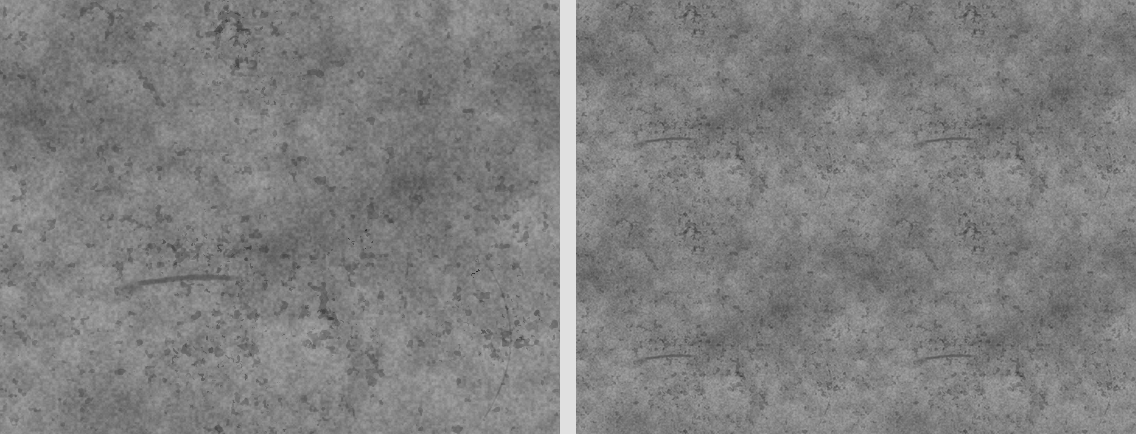
Left, the tile; right, the same tile 2 across and 2 down.
Write a Shadertoy shader that draws this texture.

```glsl
// Tileable worn grey concrete with soft stains, clustered dark specks, a smear and a hairline crack

float hash(vec2 cell, float seed) {
    uvec3 v = uvec3(ivec3(vec3(cell, seed))) * 1664525u + 1013904223u;
    v.x += v.y * v.z; v.y += v.z * v.x; v.z += v.x * v.y;
    v ^= v >> 16u;
    v.x += v.y * v.z;
    return float(v.x >> 8u) * exp2(-24.0);
}

// Value noise that wraps after a whole number of cells
float noise(vec2 uv, vec2 cells, float seed) {
    vec2 p = uv * cells + 0.37 * seed;
    vec2 i = floor(p), f = p - i;
    f = f * f * f * (f * (f * 6.0 - 15.0) + 10.0);
    vec2 a = mod(i, cells), b = mod(i + 1.0, cells);
    return mix(mix(hash(a, seed), hash(vec2(b.x, a.y), seed), f.x),
               mix(hash(vec2(a.x, b.y), seed), hash(b, seed), f.x), f.y);
}

float fbm(vec2 uv, vec2 cells, int octaves, float seed) {
    float sum = 0.0, total = 0.0, amp = 1.0;
    for (int k = 0; k < octaves; k++) {
        sum += amp * noise(uv, cells, seed + float(k));
        total += amp;
        amp *= 0.6;
        cells *= 2.0;
    }
    return sum / total;
}

// Shortest offset on the wrapping canvas
vec2 wrapOffset(vec2 uv, vec2 centre) {
    return fract(uv - centre + 0.5) - 0.5;
}

float blot(vec2 uv, vec2 centre, vec2 size) {
    vec2 d = wrapOffset(uv, centre) / size;
    return exp(-dot(d, d));
}

// Ragged round specks, one candidate per cell, kept where density allows
float specks(vec2 uv, vec2 cells, float density, float seed) {
    vec2 ragged = vec2(fbm(uv, cells * 2.0, 2, seed + 5.0), fbm(uv, cells * 2.0, 2, seed + 9.0));
    vec2 p = uv * cells + 0.9 * (ragged - 0.5);
    vec2 home = floor(p);
    float mask = 0.0;
    for (int y = -1; y <= 1; y++)
    for (int x = -1; x <= 1; x++) {
        vec2 cell = home + vec2(x, y), id = mod(cell, cells);
        vec2 centre = cell + 0.2 + 0.6 * vec2(hash(id, seed), hash(id, seed + 1.0));
        float present = smoothstep(0.0, 0.08, density - hash(id, seed + 2.0));
        float radius = mix(0.14, 0.36, hash(id, seed + 3.0)) * present;
        float spot = 1.0 - smoothstep(radius * 0.6, radius + 0.04, length(p - centre));
        mask = max(mask, spot * present * mix(0.4, 1.0, hash(id, seed + 4.0)));
    }
    return mask;
}

void mainImage(out vec4 fragColor, in vec2 fragCoord) {
    vec2 uv = fragCoord / iResolution.xy;
    float pixel = 1.0 / iResolution.x;

    // Cloudy base, mottling and fine grain
    float cloud = fbm(uv, vec2(5.0, 4.0), 4, 11.0);
    float mottle = fbm(uv, vec2(26.0, 20.0), 4, 23.0);
    float grain = fbm(uv, vec2(180.0, 140.0), 2, 37.0);
    float grey = 0.51 + 0.17 * (cloud - 0.5) + 0.15 * (mottle - 0.5) + 0.15 * (grain - 0.5);

    // Broad damp and bleached areas, with uneven borders
    vec2 drift = uv + 0.06 * (vec2(cloud, fbm(uv, vec2(8.0, 6.0), 3, 41.0)) - 0.5);
    grey -= 0.065 * blot(drift, vec2(0.75, 0.62), vec2(0.10, 0.20));
    grey -= 0.055 * blot(drift, vec2(0.51, 0.45), vec2(0.13, 0.06));
    grey -= 0.055 * blot(drift, vec2(0.02, 0.38), vec2(0.11, 0.03));
    grey -= 0.035 * blot(drift, vec2(0.97, 0.83), vec2(0.12, 0.10));
    grey -= 0.030 * blot(drift, vec2(0.07, 0.76), vec2(0.09, 0.12));
    grey += 0.025 * blot(drift, vec2(0.42, 0.72), vec2(0.16, 0.20));
    grey += 0.030 * blot(drift, vec2(0.47, 0.15), vec2(0.22, 0.15));

    // Where the specks gather
    float cluster = 0.9 * blot(uv, vec2(0.40, 0.92), vec2(0.05, 0.06))
                  + 0.4 * blot(uv, vec2(0.47, 0.79), vec2(0.11, 0.14))
                  + 0.7 * blot(uv, vec2(0.60, 0.28), vec2(0.09, 0.08))
                  + 0.7 * blot(uv, vec2(0.38, 0.41), vec2(0.14, 0.06))
                  + 0.6 * blot(uv, vec2(0.42, 0.17), vec2(0.11, 0.17))
                  + 0.7 * blot(uv, vec2(0.88, 0.25), vec2(0.09, 0.07))
                  + 0.5 * blot(uv, vec2(0.65, 0.43), vec2(0.07, 0.06))
                  + 0.5 * blot(uv, vec2(0.93, 0.42), vec2(0.07, 0.05))
                  + 0.5 * blot(uv, vec2(0.02, 0.26), vec2(0.04, 0.05));
    float patchy = smoothstep(0.3, 0.7, fbm(uv, vec2(13.0, 10.0), 3, 53.0));
    float density = 0.03 + cluster * mix(0.2, 0.9, patchy);

    // Ragged flecks below, rounder specks of three sizes above
    float fleck = fbm(uv, vec2(58.0, 45.0), 3, 61.0) + 0.22 * min(density, 0.8);
    grey *= 1.0 - 0.20 * smoothstep(0.68, 0.80, fleck);
    float dark = specks(uv, vec2(34.0, 26.0), density * 0.45, 71.0);
    dark = max(dark, specks(uv, vec2(62.0, 48.0), density * 0.5, 91.0));
    dark = max(dark, 0.8 * specks(uv, vec2(112.0, 86.0), density * 0.45 + 0.03, 111.0));
    grey *= 1.0 - 0.34 * dark;

    // Bent smear with a blotted end
    vec2 s = wrapOffset(uv, vec2(0.33, 0.355));
    float bend = s.y - 0.006 + 0.7 * (s.x - 0.06) * (s.x - 0.06) + 0.008 * (mottle - 0.5);
    float smear = (1.0 - smoothstep(0.003, 0.009, abs(bend))) * (1.0 - smoothstep(0.075, 0.1, abs(s.x)));
    smear = max(smear, 0.8 * blot(drift, vec2(0.24, 0.338), vec2(0.016, 0.013)));
    grey = mix(grey, 0.34 + 0.08 * (grain - 0.5), 0.75 * smear);

    // Hairline crack
    float crackX = 0.91 - 1.4 * (uv.y - 0.22) * (uv.y - 0.22) + 0.012 * (cloud - 0.5);
    float crack = 1.0 - smoothstep(0.0004, 0.0012 + pixel, abs(uv.x - crackX));
    grey -= 0.07 * crack * smoothstep(0.0, 0.06, uv.y) * (1.0 - smoothstep(0.33, 0.42, uv.y));

    // Small black pits
    float pits = blot(uv, vec2(0.853, 0.371), vec2(0.016, 0.02))
               + 0.7 * blot(uv, vec2(0.65, 0.44), vec2(0.03, 0.03));
    grey *= 1.0 - 0.7 * specks(uv, vec2(150.0, 116.0), pits * 0.4, 131.0);

    fragColor = vec4(vec3(grey), 1.0);
}
```
